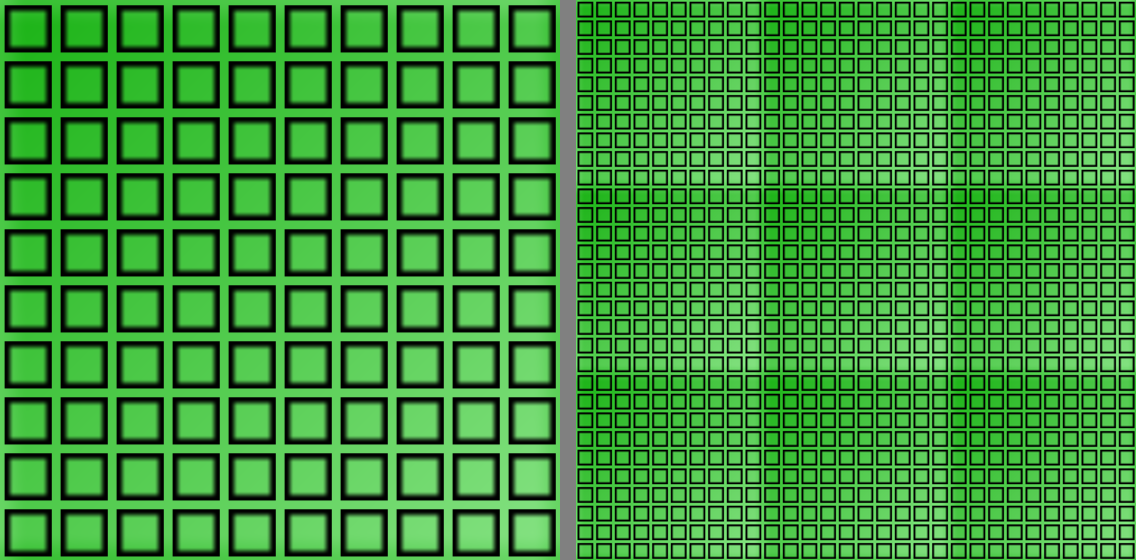
Left: one tile. Right: repeated 3 by 3.
A Shadertoy shader for this pattern:

```glsl
// Grid of black square frames with soft inner edges over a diagonal green gradient.

const float REPEATS     = 10.0;                   // cells across and down
const vec2  CENTER      = vec2(0.503, 0.484);     // frame center, in cells
const float HALF_SIZE   = 0.421;                  // frame half width, in cells
const float FRAME_WIDTH = 0.100;                  // to the middle of the inner fade
const float FADE        = 0.070;                  // half width of the inner fade
const float WRAP        = 0.050;                  // border zone where the gradient wraps
const vec3  DEEP_GREEN  = vec3(0.10, 0.70, 0.08); // upper left
const vec3  PALE_GREEN  = vec3(0.53, 0.89, 0.52); // lower right
const vec3  FRAME_COLOR = vec3(0.0);

// Linear ramps that ease to their middle value at the borders, so they tile.
vec2 tilingRamp(vec2 p) {
    vec2 borderDistance = min(p, 1.0 - p);
    return mix(vec2(0.5), p, smoothstep(0.0, WRAP, borderDistance));
}

// Coverage of a centered square whose edge fades over +-softness.
float squareMask(vec2 p, float halfSize, float softness) {
    vec2 inside = smoothstep(-softness, softness, halfSize - abs(p));
    return inside.x * inside.y;
}

void mainImage(out vec4 fragColor, in vec2 fragCoord) {
    vec2 uv = fragCoord / iResolution.xy;

    // Diagonal background gradient
    vec2 ramp = tilingRamp(uv);
    vec3 color = mix(DEEP_GREEN, PALE_GREEN, 0.5 * (ramp.x + 1.0 - ramp.y));

    // Frame: crisp outer square minus soft inner square
    vec2 cell = fract(uv * REPEATS) - CENTER;
    float pixel = REPEATS / min(iResolution.x, iResolution.y);
    float outer = squareMask(cell, HALF_SIZE, 0.6 * pixel);
    float inner = squareMask(cell, HALF_SIZE - FRAME_WIDTH, FADE);
    color = mix(color, FRAME_COLOR, outer * (1.0 - inner));

    fragColor = vec4(color, 1.0);
}
```
